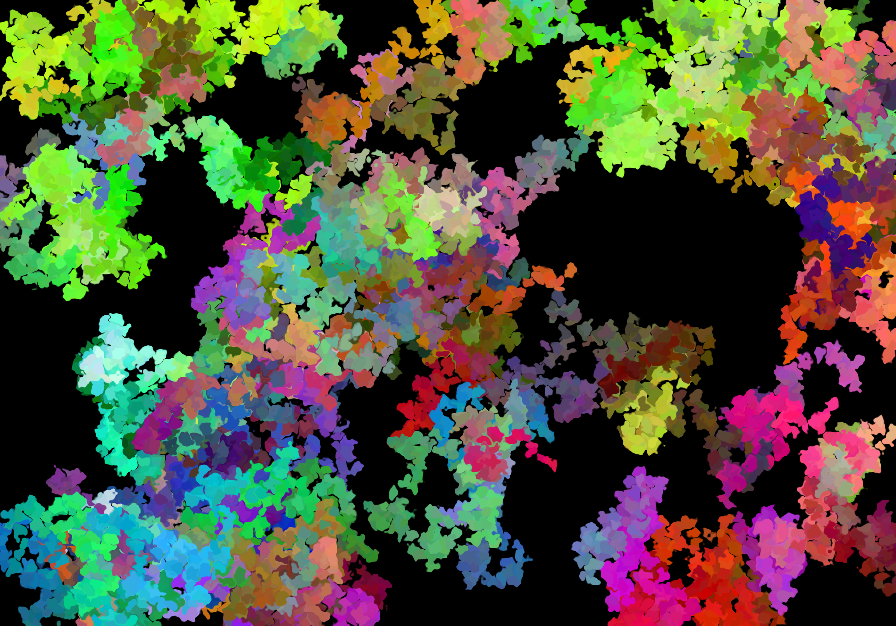
This pattern is drawn by a WebGL 2 fragment shader. Its source:

```glsl
#version 300 es
precision highp float;

uniform vec2 u_resolution;
out vec4 fragColor;

const int WALKERS = 24;
const int STRIDES = 24;
const int STEPS = 30;
const float STRIDE_SPREAD = 0.21;
const float STEP_SPREAD = 0.038;
const float GRAIN_RADIUS = 0.0088;
const float REACH = 0.10;

// One sine feeds several channels
vec3 hash3(vec2 p) {
    float s = sin(dot(p, vec2(127.1, 311.7)));
    return fract(s * vec3(43758.5453, 22578.146, 19642.349));
}

vec2 noise2(vec2 p) {
    vec2 cell = floor(p), f = fract(p);
    vec2 u = f * f * (3.0 - 2.0 * f);
    vec2 low = mix(hash3(cell).xy, hash3(cell + vec2(1, 0)).xy, u.x);
    vec2 high = mix(hash3(cell + vec2(0, 1)).xy, hash3(cell + 1.0).xy, u.x);
    return mix(low, high, u.y);
}

vec2 ragged(vec2 p, float frequency, float amount) {
    return amount * (noise2(p * frequency) - 0.5);
}

// Folds a value back into 0..1 at both ends
vec2 bounce(vec2 v) { return 1.0 - abs(1.0 - mod(v, 2.0)); }
vec3 bounce(vec3 v) { return 1.0 - abs(1.0 - mod(v, 2.0)); }

// Pushes a point out to the rim of an empty ellipse
vec2 avoid(vec2 p, vec2 center, vec2 radii) {
    vec2 d = (p - center) / radii;
    return center + radii * d * max(1.0, 1.0 / max(length(d), 0.01));
}

vec2 stride(vec2 from, vec2 key, vec2 canvas) {
    vec2 p = from + STRIDE_SPREAD * (hash3(key).xy - 0.5);
    p = bounce(p / canvas) * canvas;
    p = avoid(p, canvas * vec2(0.74, 0.60), vec2(0.29, 0.14));
    return avoid(p, canvas * vec2(0.47, 0.02), vec2(0.11, 0.10));
}

// Green above left, red to the right, blue and violet below
vec3 regionTint(vec2 uv) {
    return vec3(0.28 + 0.44 * uv.x,
                0.42 + 0.50 * uv.y - 0.24 * uv.x,
                0.60 - 0.28 * uv.y - 0.24 * uv.x);
}

// Colour of a walker after a given time, wandering around the region's own
vec3 walkerTint(vec2 uv, float walker, float time) {
    vec2 key = vec2(walker, floor(time) + 71.0);
    vec3 drift = mix(hash3(key), hash3(key + vec2(0, 1)), fract(time));
    return regionTint(uv) + 1.05 * (drift - 0.5);
}

// Lays grains along a random bridge between two points, under earlier paint
vec4 paintBridge(vec4 paint, vec2 p, vec2 from, vec2 to,
                 vec3 tintA, vec3 tintB, float id, float blur) {
    vec2 grain = from;
    for (int j = 0; j < STEPS; j++) {
        vec3 chance = hash3(vec2(id, float(j) + 200.0));
        float left = float(STEPS - j);
        float looseness = sqrt((left - 1.0) / left);
        grain += (to - grain) / left
               + STEP_SPREAD * looseness * (chance.xy - 0.5);
        float edge = length(p - grain) - GRAIN_RADIUS;
        if (edge < blur) {
            float cover = 1.0 - smoothstep(-blur, blur, edge);
            vec3 tint = mix(tintA, tintB, 1.0 - left / float(STEPS));
            tint = bounce(tint + 0.14 * (chance.zxy - 0.5));
            paint += (1.0 - paint.a) * cover * vec4(tint, 1.0);
            if (paint.a > 0.98) break;
        }
    }
    return paint;
}

void main() {
    vec2 canvas = vec2(u_resolution.x / u_resolution.y, 1.0);
    vec2 p = gl_FragCoord.xy / u_resolution.y;
    float blur = 0.7 / u_resolution.y;
    p += ragged(p, 75.0, 0.013) + ragged(p, 160.0, 0.008);

    // Walkers drift through both space and colour
    vec4 paint = vec4(0.0);
    for (int k = 0; k < WALKERS; k++) {
        float w = float(k);
        vec2 uv = fract(vec2(0.755, 0.570) * (w + 0.5));
        uv.x = pow(uv.x, 1.2);
        vec2 here = uv * canvas;
        for (int i = 0; i < STRIDES; i++) {
            float id = w * float(STRIDES) + float(i);
            vec2 next = stride(here, vec2(id, 9.0), canvas);
            float nearby = 0.5 * length(next - here) + REACH;
            if (length(p - 0.5 * (here + next)) < nearby) {
                float time = 0.3 * float(i);
                vec3 tintA = walkerTint(here / canvas, w, time);
                vec3 tintB = walkerTint(next / canvas, w, time + 0.3);
                paint = paintBridge(paint, p, here, next, tintA, tintB, id, blur);
                if (paint.a > 0.98) break;
            }
            here = next;
        }
        if (paint.a > 0.98) break;
    }
    fragColor = vec4(paint.rgb, 1.0);
}
```
